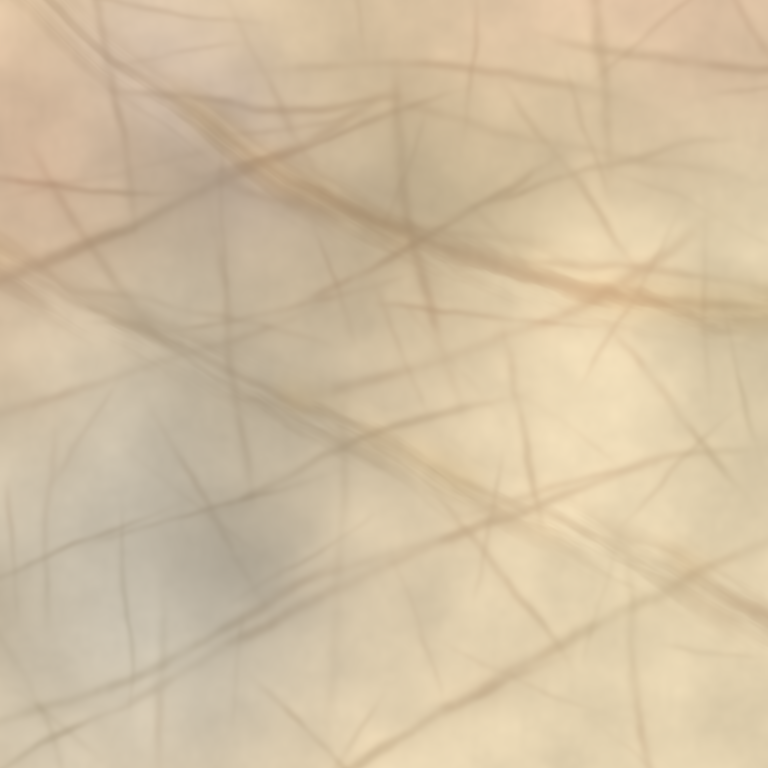
This texture is drawn by a WebGL 2 fragment shader. Its source:

```glsl
#version 300 es
precision highp float;
// Soft, creased skin: broad patches of sand, cream, grey and rose, crossed by
// two wide broken folds and by families of thin curved creases. Each crease is
// a bent line with a Gaussian profile, uneven depth and tapered ends.

uniform vec2 u_resolution;
out vec4 fragColor;

const vec3 SAND  = vec3(0.818, 0.740, 0.612);
const vec3 CREAM = vec3(0.882, 0.815, 0.682);
const vec3 GREY  = vec3(0.775, 0.742, 0.675);
const vec3 ROSE  = vec3(0.855, 0.735, 0.625);
const vec3 MAUVE = vec3(0.770, 0.695, 0.630);
const vec3 OLIVE = vec3(0.765, 0.695, 0.565);
const vec3 AMBER = vec3(0.850, 0.700, 0.510);
const vec3 STRAW = vec3(0.870, 0.785, 0.600);
const vec3 CREASE_ABSORB = vec3(0.165, 0.190, 0.215);
const float RIDGE_GAIN = 0.030;
const float BROAD_GAIN = 0.26;
const float MOTTLE_GAIN = 0.10;
const float GRAIN_GAIN = 0.011;
const float WARP = 0.024;
const int FAMILIES = 5;

float hash(vec2 p) {
    vec3 q = fract(vec3(p.xyx) * 0.1031);
    q += dot(q, q.yzx + 33.33);
    return fract((q.x + q.y) * q.z);
}

float noise(vec2 p) {
    vec2 i = floor(p), f = fract(p);
    f = f * f * (3.0 - 2.0 * f);
    return mix(mix(hash(i), hash(i + vec2(1, 0)), f.x),
               mix(hash(i + vec2(0, 1)), hash(i + vec2(1, 1)), f.x), f.y);
}

float fbm(vec2 p) {
    float sum = 0.0, gain = 0.5;
    for (int i = 0; i < 4; i++) {
        sum += gain * noise(p);
        p = mat2(1.6, 1.2, -1.2, 1.6) * p + 7.3;
        gain *= 0.5;
    }
    return sum;
}

float bell(float d, float width) {
    return exp(-d * d / (width * width));
}

// Soft elliptical patch.
float patchMask(vec2 p, vec2 centre, vec2 radius) {
    vec2 q = (p - centre) / radius;
    return exp(-dot(q, q));
}

// x: dark groove with a faint halo, y: pale ridge beside it.
vec2 crease(vec2 p, vec2 centre, float angle, float bend, float reach, float width) {
    float c = cos(angle), s = sin(angle);
    vec2 q = mat2(c, -s, s, c) * (p - centre);
    float d = q.y - bend * q.x * q.x;
    float taper = 1.0 - smoothstep(0.35, 1.0, abs(q.x) / reach);
    return taper * vec2(bell(d, width) + 0.22 * bell(d, 3.5 * width),
                        bell(d - 2.4 * width, 1.6 * width));
}

// Each family: mean angle, angle spread, strength, mean reach.
vec4 familyStyle(int k) {
    if (k == 0) return vec4(0.38, 0.36, 0.56, 0.30);   // rising
    if (k == 1) return vec4(1.64, 0.24, 0.38, 0.22);   // upright
    if (k == 2) return vec4(-0.95, 0.40, 0.40, 0.20);  // falling
    if (k == 3) return vec4(-0.14, 0.26, 0.42, 0.28);  // near level
    return vec4(0.50, 2.80, 0.22, 0.13);               // fine, any direction
}

vec2 scatteredCreases(vec2 p) {
    vec2 total = vec2(0.0);
    for (int k = 0; k < FAMILIES; k++) {
        vec4 style = familyStyle(k);
        int count = k == 0 ? 18 : (k == 4 ? 36 : 10);
        for (int i = 0; i < count; i++) {
            vec2 id = vec2(float(i) + 3.0, float(k) * 17.0 + 5.0);
            float a = hash(id), b = hash(id + 41.7), c = hash(id + 83.1);
            vec2 centre = vec2(fract(float(i) * 0.618 + 0.21 * float(k)),
                               (float(i) + a) / float(count));
            if (k == 0) centre *= vec2(0.85, 0.85);
            if (k == 3) centre.y = 0.55 + 0.45 * centre.y;
            float width = k == 4 ? 0.0045 : mix(0.0042, 0.0080, c);
            vec2 line = crease(p, centre, style.x + style.y * (b - 0.5),
                               0.9 * (a - 0.5), style.w * mix(0.6, 1.4, c), width);
            total += style.z * mix(0.5, 1.2, b) * line;
        }
    }
    return total;
}

void main() {
    vec2 uv = gl_FragCoord.xy / min(u_resolution.x, u_resolution.y);
    float broad = fbm(uv * 4.0 + 2.0), mottle = fbm(uv * 15.0 + 9.0);
    vec2 p = uv + WARP * (vec2(fbm(uv * 8.0), fbm(uv * 8.0 + 31.0)) - 0.47);

    // Broad colour patches
    vec2 q = uv + 0.22 * (vec2(broad, fbm(uv * 4.0 + 23.0)) - 0.47);
    vec3 skin = mix(SAND, CREAM, smoothstep(0.42, 1.0, q.x + 0.30 * (0.6 - q.y)));
    skin = mix(skin, OLIVE, 0.70 * patchMask(q, vec2(0.62, 0.80), vec2(0.20, 0.17)));
    skin = mix(skin, ROSE, 0.90 * patchMask(q, vec2(0.0, 0.83), vec2(0.20, 0.24)));
    skin = mix(skin, ROSE, 0.80 * patchMask(q, vec2(0.90, 1.0), vec2(0.35, 0.15)));
    skin = mix(skin, MAUVE, 0.90 * patchMask(q, vec2(0.25, 0.84), vec2(0.13, 0.22)));
    skin = mix(skin, GREY, patchMask(q, vec2(0.18, 0.24), vec2(0.32, 0.33)));
    skin *= 1.0 - 0.12 * patchMask(q, vec2(0.33, 0.39), vec2(0.13, 0.17));

    // Two wide folds, smudged and broken, sweeping down to the right
    float foldShade = 0.0, foldGlow = 0.0;
    for (int i = 0; i < 2; i++) {
        float upper = 0.60 + 0.45 * (1.0 - p.x) * (1.0 - p.x);
        float lower = 0.655 - 0.46 * p.x;
        float d = (p.y - (i == 0 ? upper : lower)) * 0.9;
        float along = noise(vec2(p.x * 11.0, float(i) * 9.0 + 4.0));
        float smudge = smoothstep(0.28, 0.68, fbm(vec2(uv.x + uv.y, d * 2.5) * 16.0));
        foldShade += bell(d, 0.007) * mix(0.10, 0.75, along) + 0.75 * smudge * bell(d + 0.006, 0.030);
        foldGlow += bell(d, 0.030) * smoothstep(0.40, 0.85, noise(p * 10.0 + float(i) * 5.0));
    }
    skin = mix(skin, mix(STRAW, AMBER, noise(uv * 6.0 + 50.0)), 0.42 * min(foldGlow, 1.0));

    // Thin creases of uneven depth, then mottling and a faint grain
    vec2 lines = scatteredCreases(p) * mix(0.35, 1.35, smoothstep(0.25, 0.70, mottle));
    float groove = 1.0 - exp(-(lines.x + foldShade));
    vec3 tint = mix(vec3(0.85, 1.10, 1.12), vec3(1.1, 0.98, 1.05), noise(uv * 5.0 + 70.0));
    skin *= 1.0 - CREASE_ABSORB * tint * groove;
    skin *= 1.0 + RIDGE_GAIN * min(lines.y, 1.0);
    float grain = noise(uv * vec2(110.0, 60.0)) + noise(uv * vec2(55.0, 100.0) + 8.0) - 1.0;
    skin *= 1.015 + BROAD_GAIN * (broad - 0.47) + MOTTLE_GAIN * (mottle - 0.47) + GRAIN_GAIN * grain;
    fragColor = vec4(clamp(skin, 0.0, 1.0), 1.0);
}
```
